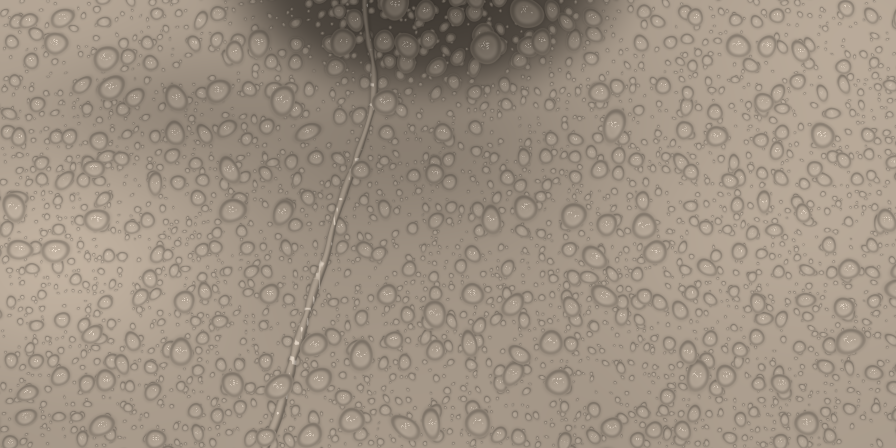
A Shadertoy shader for this texture:

```glsl
// Water droplets on a taupe glossy surface, with a dark round shadow and a thin running trickle.

vec3 hash3(vec2 p) {
    vec3 v = fract(p.xyx * vec3(0.1031, 0.1030, 0.0973));
    v += dot(v, v.yxz + 33.33);
    return fract((v.xxy + v.yzz) * v.zyx);
}

float noise(vec2 p) {
    vec2 i = floor(p), f = fract(p);
    f = f * f * (3.0 - 2.0 * f);
    return mix(mix(hash3(i).x, hash3(i + vec2(1, 0)).x, f.x),
               mix(hash3(i + vec2(0, 1)).x, hash3(i + vec2(1, 1)).x, f.x), f.y);
}

// Soft elliptical blob, 1 at its centre
float blob(vec2 p, vec2 centre, vec2 size) {
    vec2 q = (p - centre) / size;
    return exp(-dot(q, q));
}

// Smooth surface with broad reflections and the dark disc at the top
vec3 surface(vec2 p) {
    float light = 0.645 + 0.03 * (noise(p * 3.0) - 0.5);
    light += 0.09 * blob(p, vec2(0.15, 0.42), vec2(0.3, 0.22));
    light += 0.07 * blob(p, vec2(1.72, 0.48), vec2(0.4, 0.3));
    light += 0.06 * blob(p, vec2(1.85, 0.95), vec2(0.4, 0.25));
    light += 0.05 * blob(p, vec2(0.05, 1.0), vec2(0.3, 0.2));
    light -= 0.07 * blob(p, vec2(0.35, 0.76), vec2(0.25, 0.12));
    light -= 0.12 * blob(p, vec2(0.93, 0.68), vec2(0.45, 0.22));
    light -= 0.02 * blob(p, vec2(0.95, 0.1), vec2(0.45, 0.4));
    float disc = length((p - vec2(0.95, 1.08)) / vec2(0.48, 0.32));
    light = mix(light, 0.22 + 0.16 * disc * disc, smoothstep(1.12, 0.66, disc));
    return light * vec3(1.0, 0.925, 0.84) + vec3(0.015, 0.01, 0.005);
}

// One jittered grid of droplets, laid over col
void addDrops(inout vec3 col, vec3 ground, vec2 p, float cell, vec2 radii, float density, float seed) {
    float aa = 0.8 / iResolution.y;
    for (int j = -1; j <= 1; j++)
    for (int i = -1; i <= 1; i++) {
        vec2 id = floor(p / cell) + vec2(i, j);
        vec3 place = hash3(id + seed);
        vec3 form = hash3(id + seed + 71.3);
        vec2 centre = (id + 0.2 + 0.6 * place.xy) * cell;
        float pool = blob(centre, vec2(0.97, 0.9), vec2(0.36, 0.16));
        if (place.z > density * mix(0.65, 1.0, max(pool, smoothstep(1.0, 0.6, centre.y)))) continue;

        // Droplets grow along the lower edge of the disc
        float r = mix(radii.x, radii.y, form.x) * (1.0 + 0.4 * pool);

        // Leaning, stretched and slightly lumpy outline
        float tilt = (1.0 - centre.x) * 0.9 + (form.y - 0.5) * 2.2;
        vec2 n = (p - centre) / r;
        vec2 axis = vec2(sin(tilt), cos(tilt));
        vec2 q = vec2(dot(n, vec2(axis.y, -axis.x)), dot(n, axis));
        q /= vec2(1.0 - 0.12 * form.z, 1.0 + 0.45 * form.z * form.z);
        float a = atan(q.y, q.x);
        float lump = 1.0 + 0.05 * sin(2.0 * a + 40.0 * form.x) + 0.035 * sin(3.0 * a + 40.0 * form.y);
        float d = (length(q) / lump - 1.0) * r;

        // Contact shadow, soft dark rim, faintly pale belly
        col *= 1.0 - 0.05 * exp(-pow(max(d, 0.0) / (0.1 * r + aa), 2.0));
        float rim = exp(-pow((d + 0.15 * r) / (0.14 * r + 0.5 * aa), 2.0));
        float inRim = exp(-pow((d + 0.42 * r) / (0.14 * r + 0.5 * aa), 2.0));
        float dark = smoothstep(0.55, 0.35, ground.r);
        vec3 body = mix(ground, vec3(0.6, 0.55, 0.49), 0.2 + 0.2 * dark) + 0.005;
        body *= 1.0 - rim * (0.19 + 0.05 * n.y);
        body += 0.03 * inRim * (0.6 - 0.4 * n.y);
        body += 0.035 * blob(n, vec2(0.05, -0.25), vec2(0.55, 0.4));

        // Clustered glints on big drops, a single spark on small ones
        vec2 g = n * 5.0 + 1.5 * vec2(noise(n * 4.0 + seed), noise(n * 4.0 + 50.0)) + 9.0 * form.xy;
        float dots = smoothstep(0.5, 0.1, length(fract(g) - 0.5)) * step(0.5, hash3(floor(g) + seed).x);
        dots *= smoothstep(0.6, 0.25, length((n - vec2(0.0, 0.15)) * vec2(1.0, 1.7)));
        float spark = blob(n, vec2(-0.1, 0.2), vec2(0.35));
        body += mix(0.045 * spark, 0.2 * dots, smoothstep(0.011, 0.02, r));

        col = mix(col, body, smoothstep(aa, -aa, d));
    }
}

// Thin wavering stream from the disc to the lower edge
void addTrickle(inout vec3 col, vec3 ground, vec2 p) {
    float aa = 0.8 / iResolution.y;
    float path = 0.594 + 0.31 * p.y - 0.095 * smoothstep(0.74, 1.05, p.y);
    path += 0.01 * (noise(vec2(p.y * 14.0, 3.0)) - 0.5);
    float width = mix(0.011, 0.006, p.y) * (0.7 + 0.6 * noise(vec2(p.y * 30.0, 8.0)));
    float x = (p.x - path) * 0.95;
    float d = abs(x) - width;
    col *= 1.0 - 0.08 * exp(-pow(max(d, 0.0) / 0.004, 2.0));
    vec3 water = mix(ground, vec3(0.62, 0.57, 0.51), 0.3);
    water *= 1.0 - 0.32 * smoothstep(0.1, 0.9, x / width) - 0.2 * smoothstep(-0.5, -1.0, x / width);
    water += 0.04 * exp(-pow((x / width + 0.2) / 0.35, 2.0));
    water += 0.2 * smoothstep(0.74, 0.92, noise(p * vec2(150.0, 90.0)));
    col = mix(col, water, smoothstep(aa, -aa, d));
}

void mainImage(out vec4 fragColor, in vec2 fragCoord) {
    vec2 p = fragCoord / iResolution.y;
    vec3 ground = surface(p);
    vec3 col = ground;
    // Finest mist first, largest drops last
    addDrops(col, ground, p, 0.017, vec2(0.0022, 0.004), 0.35, 11.0);
    addDrops(col, ground, p, 0.029, vec2(0.005, 0.009), 0.55, 37.0);
    addDrops(col, ground, p, 0.052, vec2(0.011, 0.019), 0.64, 59.0);
    addTrickle(col, ground, p);
    addDrops(col, ground, p, 0.093, vec2(0.018, 0.03), 0.5, 83.0);
    fragColor = vec4(clamp(col, 0.0, 1.0), 1.0);
}
```
